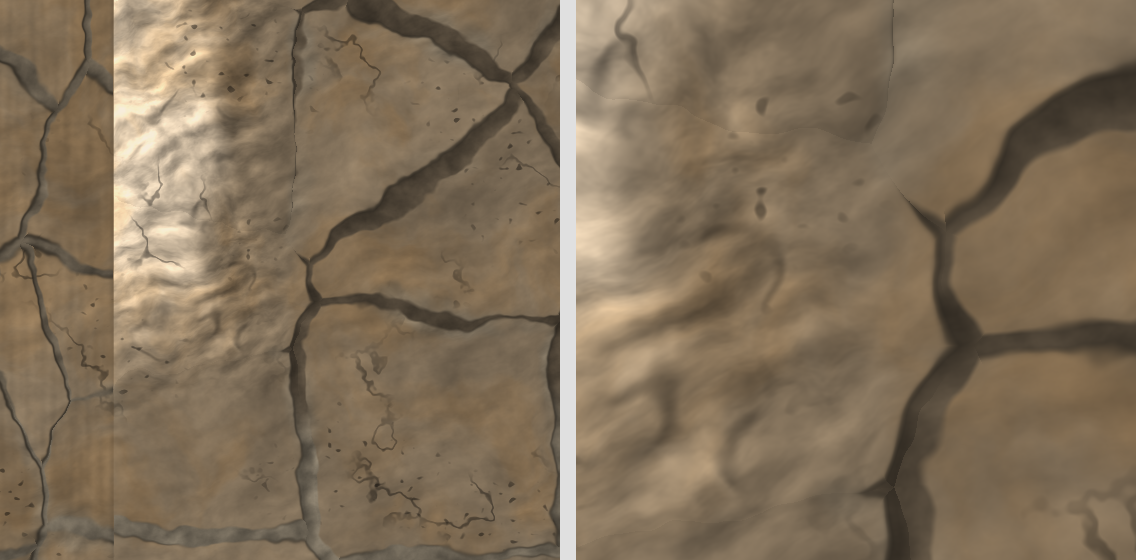
Left, the full canvas; right, a detail of the centre.
This texture is drawn by a three.js fragment shader. Its source:

```glsl
#define CORNER_X 0.203
#define LIGHT_END 0.405
#define JOINT_HALF 0.0135
#define STONE_SCALE vec2(2.7)
#define SIDE_SCALE vec2(6.2, 3.2)
#define STONE vec3(0.487, 0.423, 0.340)
#define OCHRE vec3(0.500, 0.408, 0.295)
#define MORTAR_DARK vec3(0.290, 0.252, 0.203)
#define MORTAR_GREY vec3(0.420, 0.387, 0.332)
#define SHADOW vec3(0.165, 0.148, 0.122)
#define LIGHT_GAIN vec3(0.90, 1.00, 1.17)

varying vec2 vUv;

vec2 hash2(vec2 p) {
  p = vec2(dot(p, vec2(127.1, 311.7)), dot(p, vec2(269.5, 183.3)));
  return fract(sin(p) * 43758.5);
}

float corner(vec2 cell, vec2 f, vec2 o) {
  return dot(hash2(cell + o) * 2.0 - 1.0, f - o);
}

float noise(vec2 p) {
  vec2 i = floor(p), f = fract(p);
  vec2 u = f * f * f * (f * (f * 6.0 - 15.0) + 10.0);
  float low = mix(corner(i, f, vec2(0.0)), corner(i, f, vec2(1.0, 0.0)), u.x);
  float high = mix(corner(i, f, vec2(0.0, 1.0)), corner(i, f, vec2(1.0)), u.x);
  return mix(low, high, u.y);
}

float fbm(vec2 p) {
  float sum = 0.0, amp = 0.5;
  for (int k = 0; k < 5; k++) {
    sum += amp * noise(p);
    p = mat2(1.6, 1.2, -1.2, 1.6) * p + 5.3;
    amp *= 0.5;
  }
  return sum;
}

// x: distance to the nearest joint, y: stone id, z: which way that joint lies
vec3 stones(vec2 p) {
  vec2 i = floor(p), f = fract(p), home = vec2(0.0), homeCell = vec2(0.0);
  float nearest = 9.0;
  for (int y = -1; y <= 1; y++)
  for (int x = -1; x <= 1; x++) {
    vec2 o = vec2(float(x), float(y));
    vec2 r = o + 0.08 + 0.84 * hash2(i + o) - f;
    float d = dot(r, r);
    if (d < nearest) { nearest = d; home = r; homeCell = o; }
  }
  vec3 result = vec3(9.0, hash2(i + homeCell + 40.0).x, 0.0);
  for (int y = -2; y <= 2; y++)
  for (int x = -2; x <= 2; x++) {
    vec2 o = homeCell + vec2(float(x), float(y));
    vec2 r = o + 0.08 + 0.84 * hash2(i + o) - f;
    vec2 apart = r - home;
    if (dot(apart, apart) > 0.0001) {
      vec2 dir = normalize(apart);
      float d = dot(0.5 * (home + r), dir);
      if (d < result.x) { result.x = d; result.z = dir.x; }
    }
  }
  return result;
}

void main() {
  vec2 uv = vUv;
  float side = 1.0 - smoothstep(-0.0015, 0.0015, uv.x - CORNER_X);
  float onSide = step(uv.x, CORNER_X);
  vec2 warp = vec2(fbm(uv * 4.0), fbm(uv * 4.0 + 17.0));
  vec2 fray = vec2(noise(uv * 26.0), noise(uv * 26.0 + 31.0));

  // Beam of light on the big rough stone beside the corner
  float across = 1.0 - smoothstep(-0.045, 0.035, uv.x - LIGHT_END - 0.12 * warp.x + 0.03 * (uv.y - 0.5));
  float fall = mix(1.0, 0.62, clamp((uv.x - CORNER_X) / 0.2, 0.0, 1.0));
  float down = smoothstep(0.27, 0.66, uv.y + 0.15 * warp.y) * (1.0 - 0.2 * smoothstep(0.8, 1.0, uv.y));
  float lit = across * fall * down * (1.0 - side);
  float rough = (1.0 - side) * (1.0 - smoothstep(0.42, 0.56, uv.x)) * smoothstep(0.26, 0.40, uv.y);

  // Stone layout
  vec2 scale = mix(STONE_SCALE, SIDE_SCALE, onSide);
  vec3 cell = stones((uv + 0.12 * warp + 0.007 * fray) * scale + vec2(3.4, 7.2));
  float edge = cell.x / mix(2.7, 4.8, onSide) + 0.07 * rough;
  float halfWidth = JOINT_HALF * mix(1.0, 0.5, onSide) * (1.0 + 1.7 * noise(uv * 5.0 + 3.0));

  // Stone face: blotches, brushed streaks and grain
  float blotch = fbm(uv * 5.0 + 2.0 * warp + 23.0);
  vec3 color = mix(STONE, OCHRE, smoothstep(-0.1, 0.3, blotch + 0.12 * side));
  color *= 1.0 + 0.13 * (cell.y - 0.5) + 0.40 * fbm(uv * 7.0 + 51.0);
  color *= 1.0 + 0.10 * noise(uv * vec2(75.0, 6.0)) * side + 0.09 * fbm(uv * 60.0);

  // Chiselled relief, strongest on the rough stone
  vec2 r = mat2(0.94, -0.34, 0.34, 0.94) * (uv + 0.10 * warp) * vec2(11.0, 21.0);
  float bump = fbm(r) - fbm(r + vec2(0.16, -0.30));
  color *= 1.0 + bump * (0.30 + 0.75 * rough);
  float wrinkle = 1.0 - smoothstep(0.0, 0.07, abs(noise(r * 0.8 + 9.0)));
  color *= 1.0 - 0.24 * wrinkle * rough * smoothstep(0.0, 0.3, noise(uv * 13.0 + 6.0));

  // Hairline cracks and pits
  float crack = 1.0 - smoothstep(0.003, 0.020, abs(fbm(uv * 6.0 + 9.0)));
  color *= 1.0 - 0.36 * crack * smoothstep(0.08, 0.30, noise(uv * 5.0 + 70.0));
  float pit = smoothstep(0.28, 0.46, noise(uv * vec2(62.0, 78.0)));
  color *= 1.0 - 0.40 * pit * smoothstep(0.0, 0.25, noise(uv * 4.0 + 12.0));

  // Grey smear of mortar beside the joints
  float smear = 1.0 - smoothstep(halfWidth, halfWidth + 0.030, edge + 0.02 * fray.x);
  color = mix(color, MORTAR_GREY * (1.08 + bump), 0.65 * smear * smoothstep(-0.12, 0.2, noise(uv * 4.5 + 90.0)));

  // Joint filling, darker higher up, with a shadow along one lip
  float grey = max(1.0 - smoothstep(0.20, 0.36, uv.y + 0.4 * warp.x), 0.55 * side);
  vec3 mortar = mix(MORTAR_DARK, MORTAR_GREY, grey) * (1.0 + 0.7 * fbm(uv * 22.0) + 0.5 * bump);
  mortar *= 1.0 - 0.18 * clamp(edge * cell.z / 0.012, -1.0, 1.0);
  float joint = 1.0 - smoothstep(halfWidth - 0.003, halfWidth + 0.003, edge);
  color = mix(color, mortar, joint);
  float lip = exp(-pow((edge - halfWidth) / 0.0032, 2.0)) * smoothstep(-0.25, 0.35, cell.z + 1.2 * noise(uv * 9.0));
  color = mix(color, SHADOW, (0.45 + 0.25 * side) * lip);

  color *= 1.0 + LIGHT_GAIN * lit;
  color *= 1.0 - 0.10 * side * smoothstep(CORNER_X - 0.010, CORNER_X, uv.x);
  gl_FragColor = vec4(min(color, vec3(0.97, 0.93, 0.86)), 1.0);
}
```
